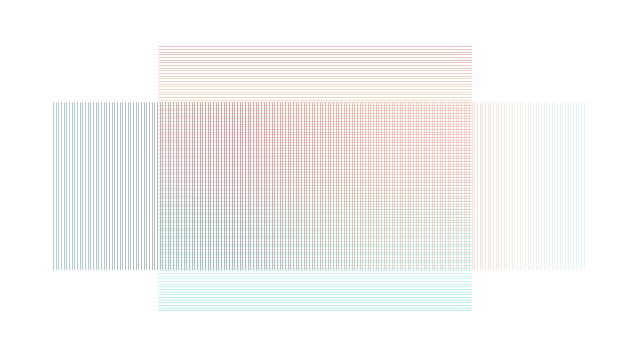
Give the GLSL for this background, as a WebGL 1 fragment shader.

```glsl
precision highp float;
// Two crossed bands of fine gradient-coloured lines on a white ground.
uniform vec2 u_resolution;

const float PITCHES_HIGH = 135.0; // line pitches in the canvas height
const float LINE_WIDTH = 0.125;   // as a part of one pitch

// Total line width lying between 0 and t.
float inkUpTo(float t) {
  return floor(t) * LINE_WIDTH + min(fract(t), LINE_WIDTH);
}

// Share of a pixel covered by repeated lines between first and last.
float lineCover(float t, float pixel, float first, float last) {
  float a = clamp(t - 0.5 * pixel, first, last) - first;
  float b = clamp(t + 0.5 * pixel, first, last) - first;
  return (inkUpTo(b) - inkUpTo(a)) / pixel;
}

// Share of a pixel lying between two limits.
float spanCover(float t, float pixel, float low, float high) {
  float a = clamp(t - 0.5 * pixel, low, high);
  float b = clamp(t + 0.5 * pixel, low, high);
  return (b - a) / pixel;
}

// Blends to the next colour as t passes from one stop to another.
vec3 blendStop(vec3 colour, vec3 next, float start, float end, float t) {
  return mix(colour, next, clamp((t - start) / (end - start), 0.0, 1.0));
}

// Teal, ink, plum, rust, coral, sand and mint, from left to right.
vec3 verticalColour(float x) {
  vec3 c = vec3(0.06, 0.45, 0.51);
  c = blendStop(c, vec3(0.10, 0.24, 0.27), 20.0, 56.0, x);
  c = blendStop(c, vec3(0.33, 0.04, 0.16), 56.0, 88.0, x);
  c = blendStop(c, vec3(0.47, 0.16, 0.12), 88.0, 109.0, x);
  c = blendStop(c, vec3(0.78, 0.43, 0.27), 109.0, 141.0, x);
  c = blendStop(c, vec3(0.94, 0.59, 0.53), 141.0, 175.0, x);
  c = blendStop(c, vec3(0.88, 0.82, 0.73), 175.0, 194.0, x);
  return blendStop(c, vec3(0.63, 0.92, 0.90), 194.0, 219.0, x);
}

// Red, orange, pink, sage and aqua, from top to bottom.
vec3 horizontalColour(float y) {
  vec3 c = vec3(0.75, 0.31, 0.27);
  c = blendStop(c, vec3(0.88, 0.59, 0.37), 17.5, 36.0, y);
  c = blendStop(c, vec3(0.92, 0.47, 0.43), 36.0, 50.0, y);
  c = blendStop(c, vec3(0.75, 0.55, 0.51), 50.0, 67.0, y);
  c = blendStop(c, vec3(0.43, 0.75, 0.65), 67.0, 83.0, y);
  c = blendStop(c, vec3(0.47, 0.88, 0.90), 83.0, 101.0, y);
  return blendStop(c, vec3(0.24, 0.75, 0.80), 101.0, 117.0, y);
}

void main() {
  // Centred canvas units of one line pitch, with y running downwards.
  float pixel = PITCHES_HIGH / u_resolution.y;
  vec2 p = (gl_FragCoord.xy - 0.5 * u_resolution) * vec2(pixel, -pixel);
  p += vec2(120.0, 67.5);

  // Wide band of upright lines.
  float upright = lineCover(p.x, pixel, 20.0, 220.0)
                * spanCover(p.y, pixel, 38.4, 101.2);
  vec3 colour = mix(vec3(1.0), verticalColour(p.x), upright);

  // Tall band of level lines, laid over it.
  float level = lineCover(p.y, pixel, 17.5, 117.5)
              * spanCover(p.x, pixel, 59.4, 176.9);
  colour = mix(colour, horizontalColour(p.y), level);

  gl_FragColor = vec4(colour, 1.0);
}
```
